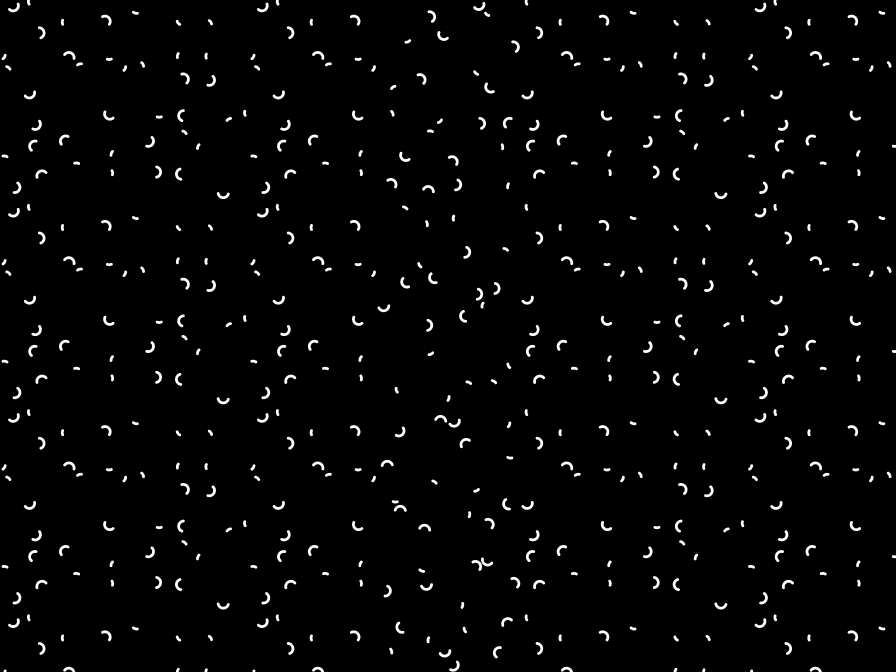
Give the GLSL for this pattern, as a WebGL 1 fragment shader.

```glsl
precision highp float;

uniform vec2 u_resolution;

const float TAU = 6.2831853;
const vec3 BACKGROUND = vec3(0.0);
const vec3 INK = vec3(1.0);

// All lengths are fractions of the canvas height.
const vec2 CELL_SIZE = vec2(0.0529, 0.0509);
const vec2 TILE_CELLS = vec2(7.0, 6.0);
const float ARC_RADIUS = 0.0078;
const float STROKE_WIDTH = 0.0041;
const float LONG_HALF_ANGLE = 1.32;
const float SHORT_HALF_ANGLE = 0.40;
const float LONG_SHARE = 0.53;
const float OCCUPANCY = 0.91;
const float JITTER = 0.82;
const float SEAM_HALF_CELLS = 2.0;

// Four random values per seed, without sine.
vec4 hash42(vec2 seed) {
    vec4 h = fract(seed.xyxy * vec4(0.1031, 0.1030, 0.0973, 0.1099));
    h += dot(h, h.wzxy + 33.33);
    return fract((h.xxyz + h.yzzw) * h.zywx);
}

vec2 rotate(vec2 p, float angle) {
    float c = cos(angle);
    float s = sin(angle);
    return vec2(c * p.x - s * p.y, s * p.x + c * p.y);
}

// Signed distance to a round-capped arc centred on the +y direction.
float arcDistance(vec2 p, float radius, float halfAngle, float width) {
    vec2 end = vec2(sin(halfAngle), cos(halfAngle));
    p.x = abs(p.x);
    bool pastEnd = end.y * p.x > end.x * p.y;
    float d = pastEnd ? length(p - end * radius) : abs(length(p) - radius);
    return d - 0.5 * width;
}

// Cells repeat tile by tile, except along an irregular central seam.
vec2 cellSeed(vec2 cell) {
    bool inSeam = abs(cell.x + 0.5) < SEAM_HALF_CELLS;
    return inSeam ? cell + 60.0 : mod(cell, TILE_CELLS) + 11.0;
}

// Distance to the arc scattered inside one cell.
float cellArc(vec2 p, vec2 cell) {
    vec2 seed = cellSeed(cell);
    vec4 place = hash42(seed);
    vec4 kind = hash42(seed + 137.0);
    if (kind.x > OCCUPANCY) return 1.0;

    vec2 center = (cell + 0.5 + JITTER * (place.xy - 0.5)) * CELL_SIZE;
    float halfAngle = kind.y < LONG_SHARE ? LONG_HALF_ANGLE : SHORT_HALF_ANGLE;
    vec2 local = rotate(p - center, TAU * place.z);
    return arcDistance(local, ARC_RADIUS, halfAngle, STROKE_WIDTH);
}

// Nearest arc among the surrounding cells.
float scatteredArcs(vec2 p) {
    vec2 home = floor(p / CELL_SIZE);
    float nearest = 1.0;
    for (int y = -1; y <= 1; y++) {
        for (int x = -1; x <= 1; x++) {
            vec2 cell = home + vec2(float(x), float(y));
            nearest = min(nearest, cellArc(p, cell));
        }
    }
    return nearest;
}

void main() {
    vec2 p = (gl_FragCoord.xy - 0.5 * u_resolution) / u_resolution.y;
    float pixel = 1.0 / u_resolution.y;
    float coverage = clamp(0.5 - scatteredArcs(p) / pixel, 0.0, 1.0);
    gl_FragColor = vec4(mix(BACKGROUND, INK, coverage), 1.0);
}
```
